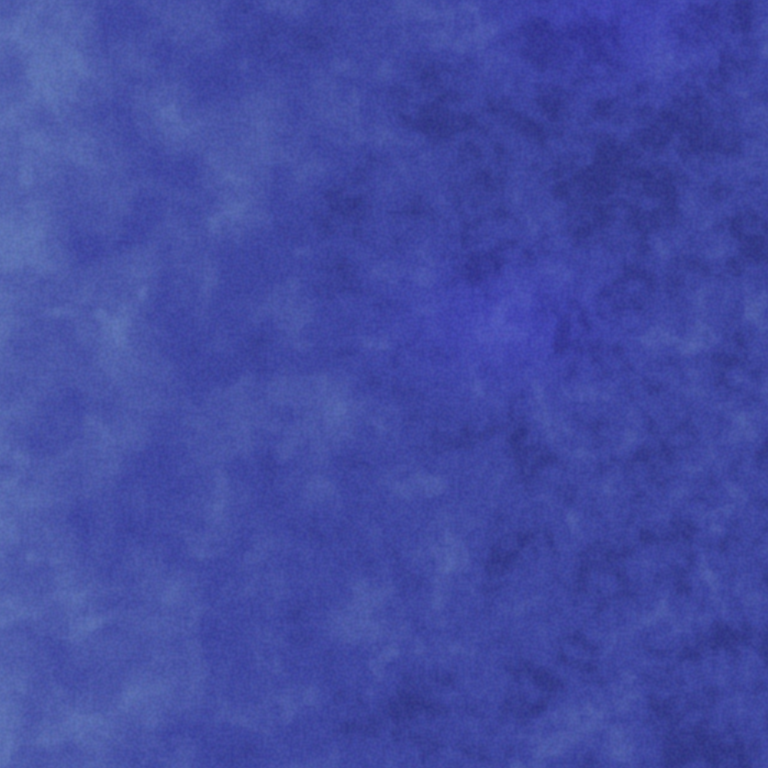
Give the GLSL for this texture, as a Shadertoy shader.

```glsl
// Soft mottled blue surface: a pale left side fades into deep indigo.
// Layered gradient noise makes cloudy blotches and pale flecks;
// a fine, faintly coloured grain lies over everything.

const vec3 INDIGO = vec3(0.197, 0.222, 0.535);
const vec3 COBALT = vec3(0.247, 0.281, 0.632);
const vec3 STEEL  = vec3(0.292, 0.342, 0.660);
const vec3 PALE   = vec3(0.360, 0.440, 0.705);
const vec3 VIOLET_SHIFT = vec3(0.012, -0.008, 0.065);

// Integer hash of a lattice cell, as a random angle
float cellAngle(ivec2 cell, uint seed) {
    uint h = uint(cell.x) * 1597334677u ^ uint(cell.y) * 3812015801u ^ seed * 2798796415u;
    h = (h ^ (h >> 16)) * 2146121005u;
    h = (h ^ (h >> 15)) * 2221713035u;
    h ^= h >> 16;
    return float(h & 65535u) / 65536.0 * 6.28319;
}

float cornerRamp(ivec2 cell, vec2 offset, uint seed) {
    float angle = cellAngle(cell, seed);
    return dot(vec2(cos(angle), sin(angle)), offset);
}

// Gradient noise, roughly -0.7 to 0.7
float gradientNoise(vec2 p, uint seed) {
    ivec2 cell = ivec2(floor(p));
    vec2 f = fract(p);
    vec2 w = f * f * f * (f * (f * 6.0 - 15.0) + 10.0);
    float a = cornerRamp(cell, f, seed);
    float b = cornerRamp(cell + ivec2(1, 0), f - vec2(1, 0), seed);
    float c = cornerRamp(cell + ivec2(0, 1), f - vec2(0, 1), seed);
    float d = cornerRamp(cell + ivec2(1, 1), f - vec2(1, 1), seed);
    return mix(mix(a, b, w.x), mix(c, d, w.x), w.y);
}

// Octaves with a gentle fall-off, each turned against the last
float cloudNoise(vec2 p, float falloff, uint seed) {
    const mat2 TURN = mat2(0.8, 0.6, -0.6, 0.8);
    float sum = 0.0;
    float weight = 1.0;
    for (uint i = 0u; i < 4u; i++) {
        sum += weight * gradientNoise(p, seed + i);
        weight *= falloff;
        p = TURN * p * 1.95 + 3.7;
    }
    return sum;
}

// Soft round patch: 1 at the centre, fading to 0
float softPatch(vec2 p, vec2 centre, vec2 radius) {
    vec2 d = (p - centre) / radius;
    return exp(-dot(d, d));
}

// Broad light: pale at the left, shadowed at the upper right
float broadTone(vec2 p) {
    float paleSide = 0.47 * exp(-3.6 * max(p.x, 0.0));
    float shadow = 0.27 * softPatch(p, vec2(0.73, 0.78), vec2(0.16, 0.14));
    float lowerDark = 0.10 * softPatch(p, vec2(0.9, 0.05), vec2(0.35, 0.2));
    return 0.42 + paleSide - shadow - lowerDark;
}

// Blotches, finer and crisper towards the right
float mottling(vec2 p) {
    vec2 bend = vec2(gradientNoise(p * 6.0, 31u), gradientNoise(p * 6.0, 32u));
    vec2 q = p + 0.025 * bend;
    float falloff = mix(0.62, 0.85, smoothstep(0.1, 0.9, p.x));
    float clouds = 0.42 * cloudNoise(q * 8.0, falloff, 1u);
    float flecks = smoothstep(0.22, 0.65, gradientNoise(q * 23.0, 41u));
    return clouds + 0.22 * flecks;
}

vec3 blueRamp(float tone) {
    vec3 color = mix(INDIGO, COBALT, smoothstep(0.0, 0.5, tone));
    color = mix(color, STEEL, smoothstep(0.45, 0.78, tone));
    return mix(color, PALE, smoothstep(0.72, 1.1, tone));
}

// Film-like grain: shared brightness plus a little separate colour
vec3 grain(vec2 p) {
    float light = gradientNoise(p * 233.0, 51u) + 0.6 * gradientNoise(p * 121.0, 52u);
    vec3 tint = vec3(gradientNoise(p * 157.0, 61u),
                     gradientNoise(p * 157.0, 62u),
                     gradientNoise(p * 157.0, 63u));
    return 0.034 * light + 0.026 * tint;
}

void mainImage(out vec4 fragColor, in vec2 fragCoord) {
    vec2 p = fragCoord / iResolution.y;

    vec3 color = blueRamp(broadTone(p) + mottling(p));

    // Two vivid violet-blue glows
    float glow = softPatch(p, vec2(0.66, 0.58), vec2(0.15, 0.09))
               + softPatch(p, vec2(0.80, 0.98), vec2(0.16, 0.10));
    color += VIOLET_SHIFT * glow;

    fragColor = vec4(clamp(color + grain(p), 0.0, 1.0), 1.0);
}
```
